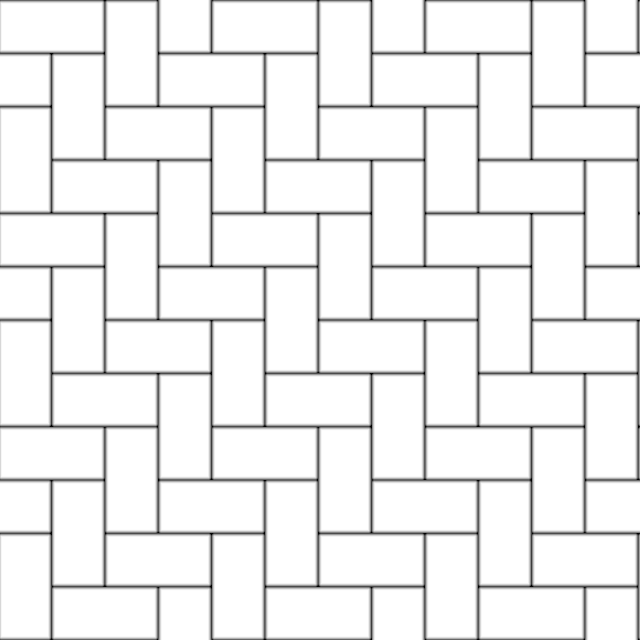
This pattern is drawn by a Shadertoy shader. Its source:

```glsl
// Herringbone paving of white 2:1 bricks with soft dark joints.
// Each unit cell finds which half of which brick it is from its diagonal
// index, then shades by the distance to that brick's rounded outline.

#define CELLS 12.0                // brick widths across the canvas (3 repeats of 4)
#define SHIFT vec2(0.034, 0.0)    // offset of the paving, in cells
#define CORNER 0.06               // corner radius, in cells
#define JOINT_CORE 0.011          // reach of the black core beyond the outline
#define JOINT_FADE 0.09           // width of the fade from black to white
#define BRICK_COLOR vec3(1.0)
#define JOINT_COLOR vec3(0.0)

// Signed distance to a rounded box, negative inside
float roundedBox(vec2 p, vec2 halfSize, float radius) {
    vec2 q = abs(p) - halfSize + radius;
    return length(max(q, 0.0)) + min(max(q.x, q.y), 0.0) - radius;
}

// Position relative to the brick centre, long axis along x
vec2 herringbone(vec2 p) {
    vec2 cell = floor(p);
    vec2 local = p - cell;
    float part = mod(cell.x + cell.y, 4.0);   // 0,1 lying halves; 2,3 standing halves
    if (part > 1.5) local = local.yx;
    float firstHalf = 1.0 - mod(part, 2.0);
    return local - vec2(firstHalf, 0.5);
}

void mainImage(out vec4 fragColor, in vec2 fragCoord) {
    // Rows run downward from the top edge
    vec2 uv = fragCoord / iResolution.y;
    vec2 p = vec2(uv.x, 1.0 - uv.y) * CELLS + SHIFT;

    // Soft joint: quadratic ease from black to white with depth into the brick
    float depth = -roundedBox(herringbone(p), vec2(1.0, 0.5), CORNER);
    float shade = 1.0 - clamp((depth + JOINT_CORE) / JOINT_FADE, 0.0, 1.0);
    fragColor = vec4(mix(BRICK_COLOR, JOINT_COLOR, shade * shade), 1.0);
}
```
